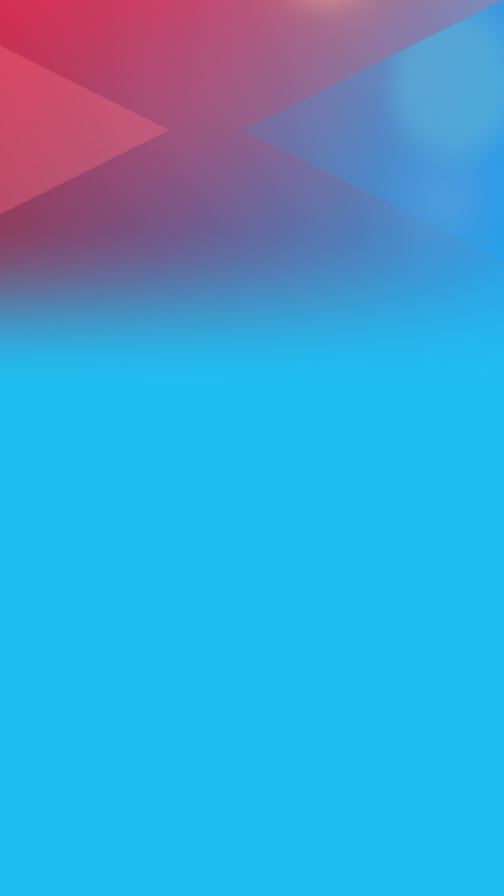
Give the GLSL for this background, as a Shadertoy shader.

```glsl
// Red-to-blue blurred gradient with two facing translucent triangles, fading into flat cyan.

// Lengths are in canvas widths; y runs downward from the top edge.
const vec3 CYAN = vec3(0.120, 0.745, 0.950);

// Colours from left to right, along the top and just above the fade
const vec3 TOP_RAMP[4] = vec3[4](
    vec3(0.84, 0.18, 0.31), vec3(0.78, 0.25, 0.41),
    vec3(0.67, 0.42, 0.55), vec3(0.46, 0.55, 0.75));
const vec3 LOW_RAMP[4] = vec3[4](
    vec3(0.56, 0.24, 0.37), vec3(0.45, 0.34, 0.53),
    vec3(0.34, 0.47, 0.70), vec3(0.19, 0.61, 0.88));
const float RAMP_DEPTH = 0.46;
const vec2 FADE = vec2(0.43, 0.775);

// Triangles
const vec2 LEFT_TIP = vec2(0.336, 0.258);
const vec2 RIGHT_TIP = vec2(0.481, 0.258);
const float EDGE_SLOPE = 0.498;
const vec3 LEFT_TINT = vec3(0.98, 0.42, 0.50);
const vec3 RIGHT_TINT = vec3(0.14, 0.62, 0.93);
const float LEFT_ALPHA = 0.36;
const vec2 RIGHT_ALPHA = vec2(0.18, 0.75);

// Soft lights
const vec3 PEACH = vec3(0.86, 0.62, 0.56);
const vec3 ROSE = vec3(0.74, 0.40, 0.50);
const vec3 AQUA = vec3(0.36, 0.69, 0.84);
const vec3 PALE_BLUE = vec3(0.36, 0.62, 0.86);

vec3 ramp(vec3 stops[4], float x) {
    float s = clamp(x, 0.0, 1.0) * 3.0;
    int i = min(int(s), 2);
    return mix(stops[i], stops[i + 1], s - float(i));
}

// Signed distance to a sideways wedge, positive inside; side is the opening direction
float wedge(vec2 p, vec2 tip, float side) {
    vec2 q = p - tip;
    return (side * q.x * EDGE_SLOPE - abs(q.y)) / length(vec2(1.0, EDGE_SLOPE));
}

float glow(vec2 p, vec2 center, vec2 radius) {
    vec2 q = (p - center) / radius;
    return exp(-dot(q, q));
}

void mainImage(out vec4 fragColor, in vec2 fragCoord) {
    vec2 p = vec2(fragCoord.x, iResolution.y - fragCoord.y) / iResolution.x;
    float aa = 0.8 / iResolution.x;

    // Backdrop
    float depth = clamp(p.y / RAMP_DEPTH, 0.0, 1.0);
    vec3 color = mix(ramp(TOP_RAMP, p.x), ramp(LOW_RAMP, p.x), depth);
    color = mix(color, ROSE, 0.25 * glow(p, vec2(0.36, 0.20), vec2(0.16)));
    color = mix(color, PEACH, 0.55 * glow(p, vec2(0.65, -0.02), vec2(0.075, 0.045)));

    // Left triangle
    float leftMask = smoothstep(-aa, aa, wedge(p, LEFT_TIP, -1.0));
    color = mix(color, LEFT_TINT, LEFT_ALPHA * leftMask);

    // Right triangle, denser toward its base
    float rightMask = smoothstep(-aa, aa, wedge(p, RIGHT_TIP, 1.0));
    float across = clamp((p.x - RIGHT_TIP.x) / (1.0 - RIGHT_TIP.x), 0.0, 1.0);
    float density = mix(RIGHT_ALPHA.x, RIGHT_ALPHA.y, across * across);
    color = mix(color, RIGHT_TINT, density * rightMask);

    // Out-of-focus disc and the light below it
    float disc = length((p - vec2(0.90, 0.165)) / vec2(0.145, 0.175));
    color = mix(color, AQUA, 0.65 * rightMask * (1.0 - smoothstep(0.55, 1.1, disc)));
    color = mix(color, PALE_BLUE, 0.55 * glow(p, vec2(0.88, 0.40), vec2(0.09, 0.10)));

    // Fade into the flat lower area
    color = mix(color, CYAN, smoothstep(FADE.x, FADE.y, p.y));
    fragColor = vec4(color, 1.0);
}
```
